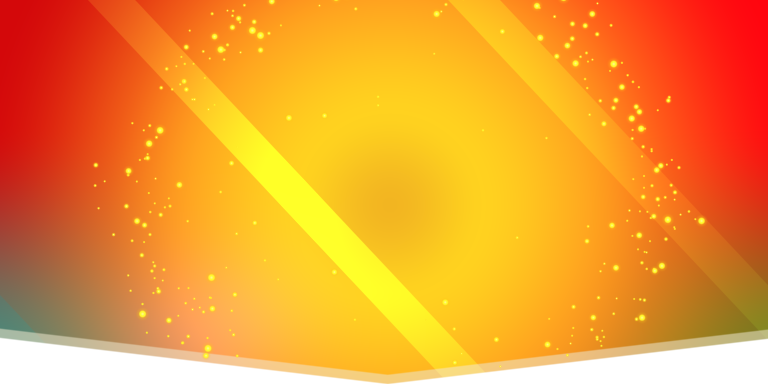
A Shadertoy shader for this background:

```glsl
// Warm radial glow with diagonal light bands, a ring of golden sparks and a white chevron base.

float hash(float n) {
    return fract(sin(n * 12.9898) * 43758.5453);
}

// Soft-edged interval: 1 between lo and hi
float band(float v, float lo, float hi, float soft) {
    return smoothstep(lo - soft, lo + soft, v) - smoothstep(hi - soft, hi + soft, v);
}

// Red upper corners, olive lower corners, orange body and yellow heart
vec3 backdrop(vec2 p) {
    vec2 q = p - vec2(1.016, 0.466);
    float d = length(q);
    float rise = smoothstep(0.08, 0.68, p.y);
    vec3 left = mix(vec3(0.36, 0.50, 0.42), vec3(0.83, 0.03, 0.04), rise);
    vec3 right = mix(vec3(0.45, 0.48, 0.12), vec3(1.0, 0.02, 0.06), rise);
    vec3 color = mix(left, right, smoothstep(0.3, 1.7, p.x));

    color = mix(color, vec3(1.0, 0.54, 0.12), smoothstep(1.1, 0.48, length(q * vec2(1.0, 0.95))));
    color = mix(color, vec3(1.0, 0.83, 0.12), smoothstep(0.75, 0.2, d));
    color = mix(color, vec3(0.95, 0.71, 0.13), smoothstep(0.27, 0.0, d));

    // Pink haze at the lower left
    vec2 haze = (p - vec2(0.55, 0.14)) / vec2(0.24, 0.2);
    return color + vec3(0.04, 0.04, 0.22) * exp(-dot(haze, haze));
}

// Sparks on both flanks of an oval, with a few strays inside it
vec3 addSparks(vec3 color, vec2 p, float px) {
    for (int i = 0; i < 300; i++) {
        float n = float(i) + 1.0;
        float side = i % 2 == 0 ? -1.0 : 1.0;
        float angle = mix(-0.88, 1.38, hash(n));
        float spread = hash(n + 311.3) + hash(n + 517.7) - 1.0;
        float reach = 1.0 + 0.2 * spread;
        if (i % 9 == 0) {
            angle = mix(-1.5, 1.5, hash(n + 41.0));
            reach = mix(0.4, 1.0, hash(n + 97.0));
        }
        vec2 pos = vec2(1.04, 0.5) + reach * vec2(side * 0.67 * cos(angle), 0.57 * sin(angle));
        float dist = length(p - pos);
        float size = mix(0.0018, 0.0085, pow(hash(n + 733.1), 3.0));
        if (dist > size * 3.0 + px) continue;

        float halo = smoothstep(size * 2.3, size * 0.5, dist);
        float core = 1.0 - smoothstep(size - px, size + px, dist);
        color = mix(color, vec3(1.0, 0.78, 0.08), 0.5 * halo);
        color = mix(color, vec3(1.0, 0.98, 0.18), core);
        color.b += 0.35 * smoothstep(size * 0.7, 0.0, dist) * core;
    }
    return color;
}

void mainImage(out vec4 fragColor, in vec2 fragCoord) {
    float px = 1.0 / iResolution.y;
    vec2 p = fragCoord * px;
    vec3 color = backdrop(p);

    // Diagonal light bands, falling to the right
    float u = p.x - 0.94 * (1.0 - p.y);
    float glow = exp(-6.0 * dot(p - vec2(0.78, 0.48), p - vec2(0.78, 0.48)));
    color += band(u, 0.229, 0.352, px) * vec3(0.03, 0.11 + 0.12 * glow, 0.03);
    color += band(u, 1.167, 1.302, px) * vec3(0.03, mix(0.13, 0.06, smoothstep(1.2, 1.9, p.x)), 0.01);
    color += (1.0 - smoothstep(-0.722 - px, -0.722 + px, u)) * vec3(-0.06, 0.03, 0.05);

    // Translucent rim of the chevron, sparks, then its white base
    float height = p.y - 0.119 * abs(p.x - 1.01);
    float rim = 1.0 - smoothstep(0.024 - px, 0.024 + px, height);
    color = mix(color, vec3(0.93, 0.9, 0.8), 0.55 * rim);
    color = addSparks(color, p, px);
    color = mix(color, vec3(1.0), 1.0 - smoothstep(-px, px, height));

    fragColor = vec4(clamp(color, 0.0, 1.0), 1.0);
}
```
